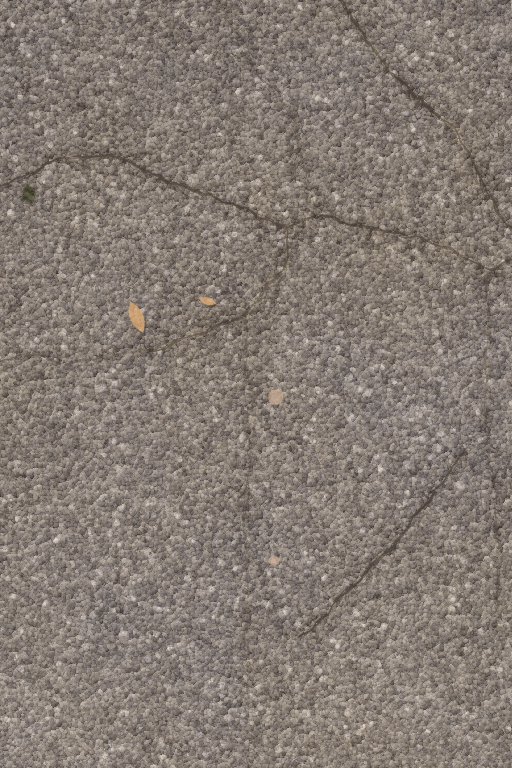
A WebGL 1 fragment shader for this texture:

```glsl
precision highp float;
// Weathered asphalt: packed gravel, meandering cracks, two dry leaves and loose stones.
uniform vec2 u_resolution;

const vec3 ASPHALT = vec3(0.545, 0.505, 0.475);
const vec3 CRACK_DARK = vec3(0.29, 0.25, 0.22);
const vec3 SAND = vec3(0.67, 0.61, 0.53);
const vec3 LEAF = vec3(0.80, 0.64, 0.47);
const vec3 PINK_STONE = vec3(0.74, 0.64, 0.56);
const vec3 MOSS = vec3(0.25, 0.25, 0.16);

vec3 hash3(vec2 cell) {
  vec3 h = fract(cell.xyx * vec3(0.1031, 0.1030, 0.0973));
  h += dot(h, h.yxz + 33.33);
  return fract((h.xxy + h.yzz) * h.zyx);
}

// Cellular noise: xy = offset from the grain centre, z = grain id, w = distance to its rim.
vec4 grains(vec2 p) {
  vec2 cell = floor(p), f = fract(p);
  float nearest = 8.0, second = 8.0, id = 0.0;
  vec2 offset = vec2(0.0);
  for (int j = -1; j <= 1; j++) {
    for (int i = -1; i <= 1; i++) {
      vec2 g = vec2(float(i), float(j));
      vec3 h = hash3(cell + g + 17.0);
      vec2 r = f - g - h.xy;
      float d = length(r);
      if (d < nearest) {
        second = nearest;
        nearest = d;
        offset = r;
        id = h.z;
      } else {
        second = min(second, d);
      }
    }
  }
  return vec4(offset, id, second - nearest);
}

// Smooth pseudo-random field from layered, turned sines, roughly -1 to 1.
float waves(vec2 p) {
  float sum = 0.0, amp = 0.5;
  for (int i = 0; i < 4; i++) {
    p = mat2(0.8, 0.6, -0.6, 0.8) * p * 1.7 + 2.3;
    sum += amp * sin(p.x + 1.3 * sin(p.y)) * cos(0.7 * p.y);
    amp *= 0.7;
  }
  return sum;
}

float segment(vec2 p, vec2 a, vec2 b) {
  vec2 ab = b - a;
  return length(p - a - ab * clamp(dot(p - a, ab) / dot(ab, ab), 0.0, 1.0));
}

float path(vec2 p, vec2 a, vec2 b, vec2 c, vec2 d) {
  return min(segment(p, a, b), min(segment(p, b, c), segment(p, c, d)));
}

// Distance to the strong cracks.
float mainCracks(vec2 p) {
  float d = path(p, vec2(0.436, 1.01), vec2(0.508, 0.906), vec2(0.592, 0.83), vec2(0.67, 0.69));
  d = min(d, path(p, vec2(-0.01, 0.75), vec2(0.078, 0.796), vec2(0.156, 0.792), vec2(0.28, 0.742)));
  d = min(d, path(p, vec2(0.28, 0.742), vec2(0.378, 0.70), vec2(0.417, 0.724), vec2(0.456, 0.707)));
  d = min(d, path(p, vec2(0.456, 0.707), vec2(0.547, 0.69), vec2(0.638, 0.651), vec2(0.68, 0.668)));
  d = min(d, path(p, vec2(0.378, 0.70), vec2(0.371, 0.648), vec2(0.313, 0.586), vec2(0.195, 0.542)));
  return min(d, path(p, vec2(0.605, 0.414), vec2(0.55, 0.34), vec2(0.508, 0.284), vec2(0.391, 0.169)));
}

// Distance to the faint, broken cracks.
float faintCracks(vec2 p) {
  float d = path(p, vec2(0.273, 1.01), vec2(0.339, 0.902), vec2(0.384, 0.844), vec2(0.41, 0.724));
  d = min(d, path(p, vec2(0.319, 0.586), vec2(0.328, 0.479), vec2(0.32, 0.349), vec2(0.325, 0.06)));
  d = min(d, path(p, vec2(0.638, 0.651), vec2(0.632, 0.479), vec2(0.645, 0.349), vec2(0.651, 0.167)));
  d = min(d, path(p, vec2(0.195, 0.542), vec2(0.09, 0.53), vec2(0.04, 0.535), vec2(-0.01, 0.53)));
  return min(d, path(p, vec2(0.01, 0.945), vec2(0.03, 0.92), vec2(0.038, 0.9), vec2(0.036, 0.87)));
}

// Coverage of a pointed oval: size = half length and half width.
float oval(vec2 p, vec2 centre, vec2 size, float angle, float blur) {
  vec2 q = p - centre;
  q = vec2(cos(angle) * q.x + sin(angle) * q.y, cos(angle) * q.y - sin(angle) * q.x) / size;
  return 1.0 - smoothstep(-blur, blur, (abs(q.y) + q.x * q.x - 1.0) * size.y);
}

void main() {
  float px = 1.0 / u_resolution.y;
  vec2 p = gl_FragCoord.xy * px;

  // Gravel in three sizes, lit from the upper left.
  vec4 coarse = grains(p * 105.0), medium = grains(p * 185.0 + 40.0), fine = grains(p * 330.0 + 90.0);
  float tone = 0.09 * (coarse.z - 0.5) + 0.15 * (medium.z - 0.5) + 0.14 * (fine.z - 0.5);
  tone += dot(coarse.xy * 0.09 + medium.xy * 0.08, vec2(-0.5, 0.85));
  tone -= 0.06 * (1.0 - smoothstep(0.0, 0.3, medium.w));
  float chip = smoothstep(0.9, 0.96, coarse.z) * (1.0 - smoothstep(0.25, 0.5, length(coarse.xy)));
  tone += 0.13 * chip;

  // Broad stains drift between violet grey and warm brown.
  float stain = waves(p * 5.0);
  tone += 0.022 * waves(p * 9.0 + 4.0) + 0.03 * (0.5 - p.y);
  vec3 color = ASPHALT + tone + vec3(0.008, 0.002, -0.012) * (stain + 2.0 * (medium.z - 0.5));

  // Cracks: soft shadow, sandy lip, then the dark broken gap.
  vec2 bent = p + 0.006 * vec2(waves(p * 28.0), waves(p * 28.0 + 9.0)) + 0.0018 * medium.xy;
  float strong = mainCracks(bent), faint = faintCracks(bent);
  float broken = 0.5 + 0.5 * waves(p * 24.0 + 6.0);
  color -= 0.07 * exp(-strong / 0.009) + 0.045 * exp(-faint / 0.009);
  float lip = 1.0 - smoothstep(0.002, 0.006, min(strong, faint + 0.001));
  color = mix(color, SAND + tone, 0.55 * lip * smoothstep(0.45, 0.85, broken));
  float gap = 1.0 - smoothstep(0.0005, 0.0016 + px, strong);
  gap = max(gap * (1.0 - 0.6 * broken), 0.6 * (1.0 - smoothstep(0.0, 0.001 + px, faint)) * (1.0 - broken));
  color = mix(color, CRACK_DARK, clamp(gap, 0.0, 0.9));

  // Moss, loose stones, and leaves with a small cast shadow.
  color = mix(color, MOSS + 0.4 * tone, 0.8 * oval(bent, vec2(0.035, 0.746), vec2(0.012, 0.010), 0.3, 0.004));
  vec2 shade = p + vec2(-0.002, 0.003);
  float shadow = max(oval(shade, vec2(0.178, 0.587), vec2(0.022, 0.009), -1.18, 0.002),
                     oval(shade, vec2(0.27, 0.608), vec2(0.012, 0.005), -0.3, 0.002));
  float stones = max(oval(p, vec2(0.359, 0.483), vec2(0.012, 0.010), 0.9, px),
                     oval(p, vec2(0.357, 0.27), vec2(0.008, 0.007), 0.2, px));
  float leaves = max(oval(p, vec2(0.178, 0.587), vec2(0.022, 0.009), -1.18, px),
                     oval(p, vec2(0.27, 0.608), vec2(0.012, 0.005), -0.3, px));
  color *= 1.0 - 0.3 * shadow;
  color = mix(color, PINK_STONE + 0.3 * tone, 0.9 * stones);
  color = mix(color, LEAF + 0.35 * tone, leaves);
  gl_FragColor = vec4(clamp(color, 0.0, 1.0), 1.0);
}
```
